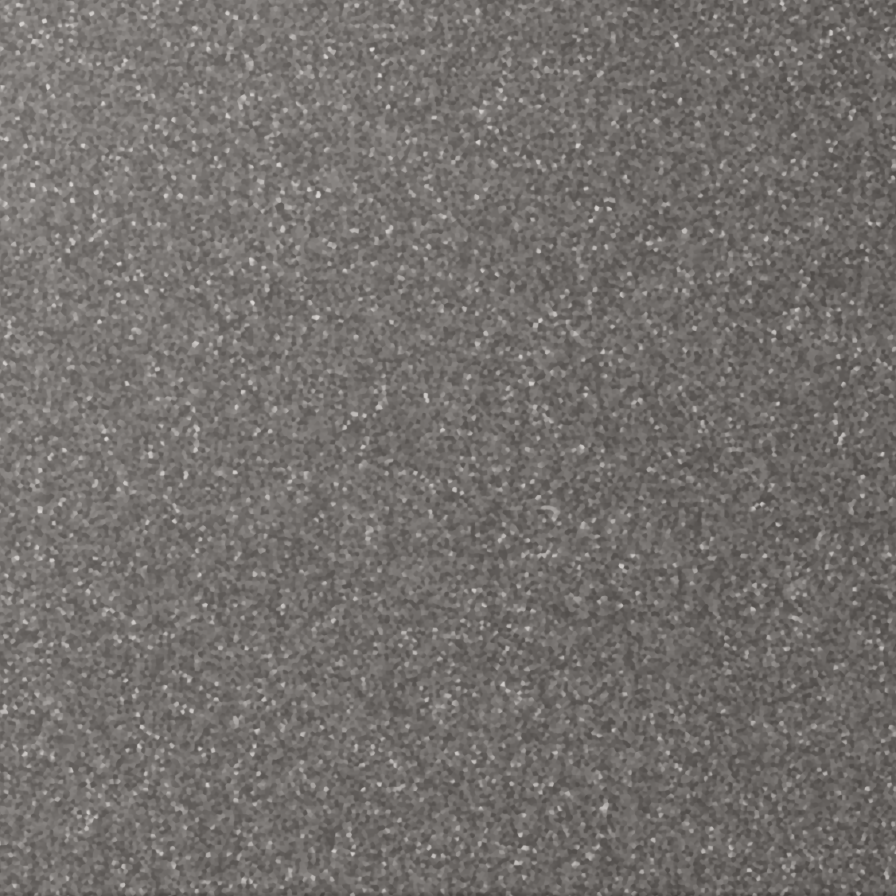
Reproduce this texture procedurally as a Shadertoy shader.

```glsl
vec3 hash3(vec2 cell) {
    vec3 p = fract(cell.xyx * vec3(0.1031, 0.1030, 0.0973));
    p += dot(p, p.yxz + 33.33);
    return fract((p.xxy + p.yzz) * p.zyx);
}

// Soft cellular grain: each cell holds one flake, a few of them glint
float flakes(vec2 p) {
    vec2 cell = floor(p);
    float tone = 0.0, total = 0.0;
    for (int y = -1; y <= 1; y++) {
        for (int x = -1; x <= 1; x++) {
            vec2 id = cell + vec2(x, y);
            vec3 place = hash3(id + 17.0);
            vec3 look = hash3(id + 431.0);
            vec2 offset = id + 0.1 + 0.8 * place.xy - p;
            float weight = exp(-5.0 * dot(offset, offset));
            float glint = 0.34 * pow(look.y, 16.0);
            tone += weight * (0.32 + 0.18 * look.x + glint);
            total += weight;
        }
    }
    return tone / total;
}

// Faint uneven clouding from layered sines
float mottle(vec2 p) {
    float sum = 0.0, amplitude = 0.5;
    for (int i = 0; i < 4; i++) {
        sum += amplitude * sin(p.x + 1.7 * sin(p.y)) * sin(p.y + 1.3 * sin(0.8 * p.x));
        p = mat2(0.8, 0.6, -0.6, 0.8) * p * 1.9 + 2.3;
        amplitude *= 0.7;
    }
    return sum;
}

void mainImage(out vec4 fragColor, in vec2 fragCoord) {
    vec2 uv = fragCoord / iResolution.xy;
    vec2 p = fragCoord / iResolution.y;

    // Broad light from the upper left, falling off to the right
    vec2 toLight = uv - vec2(0.1, 1.0);
    float light = 0.018 - 0.05 * uv.x + 0.05 * exp(-3.0 * dot(toLight, toLight));

    float tone = flakes(p * 230.0) + light + 0.012 * mottle(p * 14.0);

    // Thin shaded lower edge
    tone -= 0.07 * (1.0 - smoothstep(0.001, 0.006, uv.y));

    vec3 warmTint = vec3(0.015, 0.0, -0.011);
    fragColor = vec4(clamp(tone + warmTint, 0.0, 1.0), 1.0);
}
```
